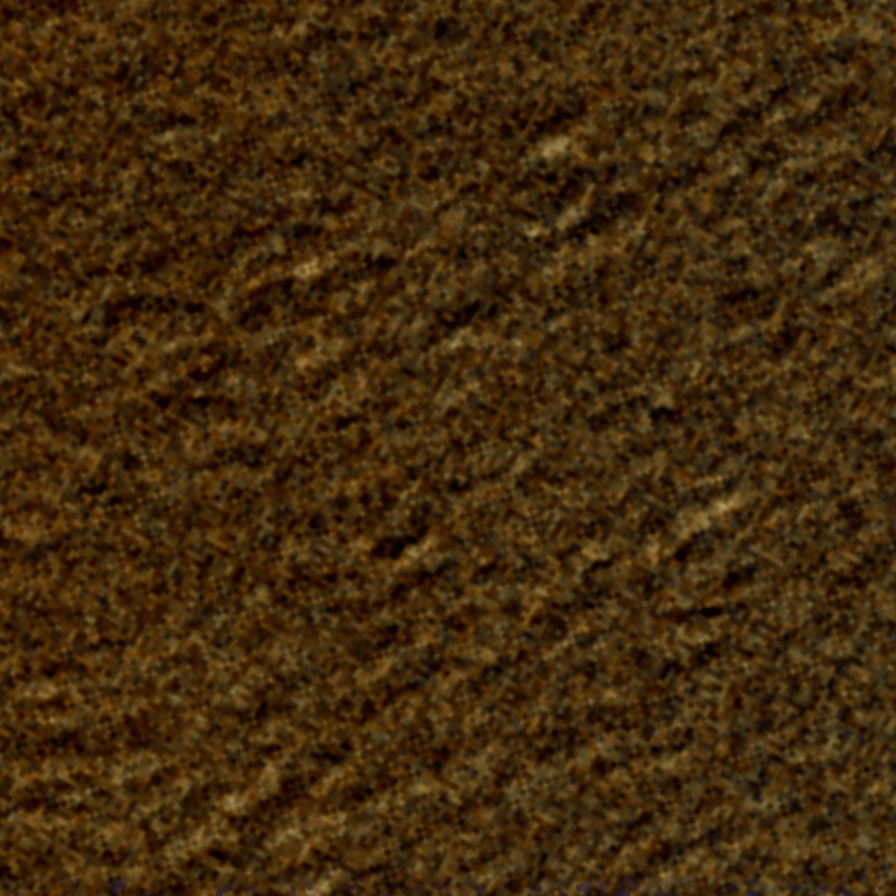
Give the GLSL for this texture, as a Shadertoy shader.

```glsl
// Rough brown ground: slanted, wind-worn ridges lit from above, under fine coloured grain.

const vec3 MEAN_SOIL  = vec3(0.256, 0.161, 0.036);
const vec3 TONE_STEP  = vec3(0.084, 0.074, 0.034);   // colour change per unit of tone
const vec3 PALE_LIFT  = vec3(0.004, 0.006, 0.010);   // paler dust on the brightest grains
const vec3 RUST_SHIFT = vec3(0.022, -0.011, -0.034); // olive to rust
const vec3 EDGE_BLUE  = vec3(0.12, 0.08, 0.20);
const int PEBBLES = 12;

float hash(vec2 p) {
    vec3 q = fract(p.xyx * 0.1031);
    q += dot(q, q.yzx + 33.33);
    return fract((q.x + q.y) * q.z);
}

vec2 randomDirection(vec2 cell) {
    float angle = 6.2832 * hash(cell);
    return vec2(cos(angle), sin(angle));
}

vec2 rotate(vec2 p, float angle) {
    float c = cos(angle), s = sin(angle);
    return vec2(c * p.x - s * p.y, s * p.x + c * p.y);
}

// Value noise from -1 to 1
float grainNoise(vec2 p) {
    vec2 i = floor(p), f = fract(p);
    vec2 w = f * f * (3.0 - 2.0 * f);
    float low  = mix(hash(i), hash(i + vec2(1, 0)), w.x);
    float high = mix(hash(i + vec2(0, 1)), hash(i + vec2(1, 1)), w.x);
    return 2.0 * mix(low, high, w.y) - 1.0;
}

// Gradient noise, roughly -0.7 to 0.7
float slopeNoise(vec2 p) {
    vec2 i = floor(p), f = fract(p);
    vec2 w = f * f * f * (f * (f * 6.0 - 15.0) + 10.0);
    float a = dot(randomDirection(i), f);
    float b = dot(randomDirection(i + vec2(1, 0)), f - vec2(1, 0));
    float c = dot(randomDirection(i + vec2(0, 1)), f - vec2(0, 1));
    float d = dot(randomDirection(i + vec2(1, 1)), f - vec2(1, 1));
    return mix(mix(a, b, w.x), mix(c, d, w.x), w.y);
}

// Ridges run level at the left and climb towards the right
vec2 bendAlongRidges(vec2 p) {
    float climb = 0.48 * p.x + 0.12 * exp(-4.0 * p.x);
    return vec2(p.x, p.y - climb + 0.015 * slopeNoise(p * 11.0 + 5.0));
}

float groundHeight(vec2 p) {
    vec2 q = bendAlongRidges(p) + 10.0;
    float height = 0.0, amplitude = 1.0;
    vec2 frequency = vec2(13.0, 23.0);
    for (int octave = 0; octave < 3; octave++) {
        height += amplitude * slopeNoise(q * frequency + float(octave) * 17.3);
        frequency *= vec2(2.0, 1.75);
        amplitude *= 0.55;
    }
    return height;
}

// Light on upper slopes, shade on lower ones
float reliefLight(vec2 p, vec2 toLight) {
    return groundHeight(p - 0.5 * toLight) - groundHeight(p + 0.5 * toLight);
}

float fineGrain(vec2 p, float frequency) {
    return grainNoise(rotate(p, 0.5) * frequency + 140.0)
         + 0.65 * grainNoise(rotate(p, -0.6) * frequency * 0.6 + 190.0);
}

// Small stones: a bright cap above a dark shadow
float pebbleTone(vec2 p) {
    float tone = 0.0;
    for (int k = 0; k < PEBBLES; k++) {
        float id = float(k);
        vec2 centre = vec2(hash(vec2(id, 3.0)), hash(vec2(id, 11.0)));
        float radius = mix(0.004, 0.011, hash(vec2(id, 23.0)));
        vec2 d = (p - centre) / radius * vec2(0.7, 1.0);
        vec2 s = (d - vec2(0.3, -1.4)) * vec2(0.8, 1.1);
        tone += 2.4 * exp(-dot(d, d)) - 2.3 * exp(-dot(s, s));
    }
    return tone;
}

void mainImage(out vec4 fragColor, in vec2 fragCoord) {
    vec2 p = fragCoord / iResolution.y;

    // Uneven relief: a few strong ridges among faint ones
    float strength = 0.85 + 0.9 * smoothstep(-0.05, 0.45, slopeNoise(p * 7.0 + 31.0));
    float relief = strength * reliefLight(p, vec2(-0.003, 0.014));

    // Grain, stones and slow changes of brightness
    float tone = 1.85 * relief + 1.4 * fineGrain(p, 160.0) + pebbleTone(p);
    tone += 0.2 * grainNoise(p * 5.0 + 7.0) + 0.2 * (0.5 - p.y);

    // Rustier at the left, more olive at the right
    float rust = 1.15 * fineGrain(p + 3.7, 130.0) + 0.9 * (0.5 - p.x);
    float pale = max(tone, 0.0);
    vec3 colour = MEAN_SOIL + tone * TONE_STEP + pale * pale * PALE_LIFT + rust * RUST_SHIFT;

    // Bluish specks along the lower edge
    float edge = 1.0 - smoothstep(0.004, 0.03, p.y);
    float speck = smoothstep(0.2, 0.7, grainNoise(p * 110.0 + 60.0));
    colour = mix(colour, EDGE_BLUE, 0.6 * edge * speck);

    fragColor = vec4(clamp(colour, vec3(0.02, 0.01, 0.004), vec3(1.0)), 1.0);
}
```
